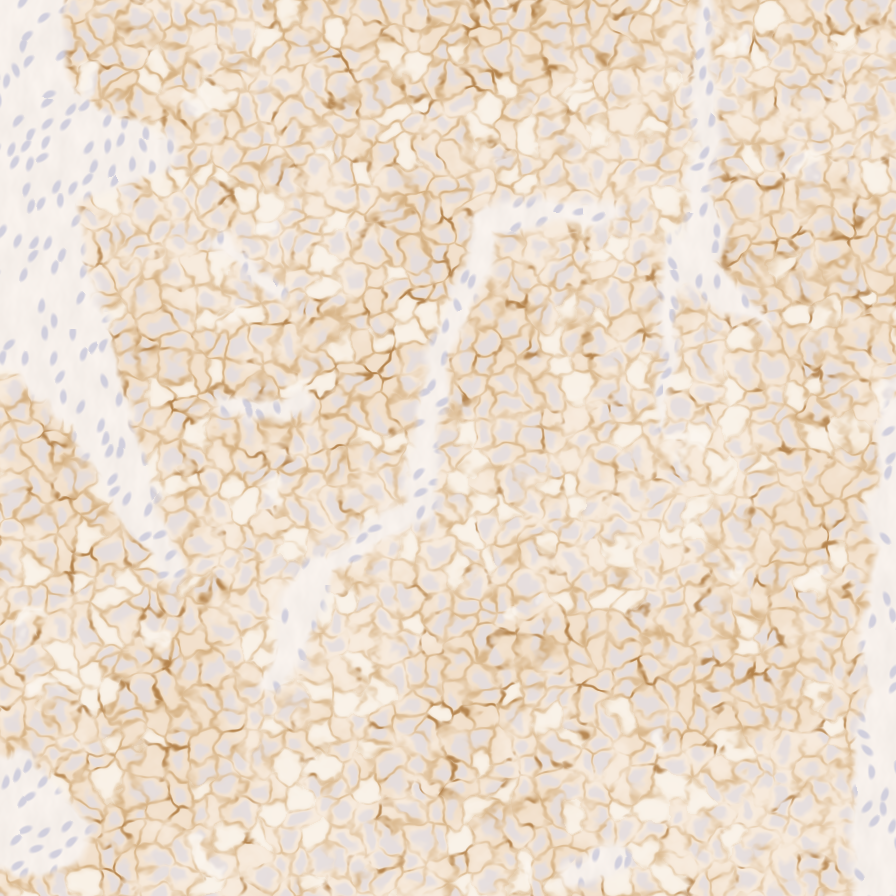
This texture is drawn by a three.js fragment shader. Its source:

```glsl
// Stained tissue: packed cells with patchy brown membranes and lavender nuclei,
// parted by pale connective strands that carry small blue spindle nuclei.
// Cells come from cellular noise, strands from tapered capsules, stain from layered sines.
varying vec2 vUv;

float hash(vec2 p) {
  vec3 q = fract(vec3(p.xyx) * 0.1031);
  q += dot(q, q.yzx + 33.33);
  return fract((q.x + q.y) * q.z);
}

// Layered sines, roughly -1 to 1
float waves(vec2 p) {
  float sum = 0.0, amp = 0.5;
  for (int i = 0; i < 5; i++) {
    p = mat2(0.8, 0.6, -0.6, 0.8) * p * 1.6 + 1.7;
    sum += amp * sin(p.x + 1.6 * sin(p.y));
    amp *= 0.68;
  }
  return sum;
}

// Cellular noise: offset to the nearest centre, gap to the second, cell id
vec4 cells(vec2 p) {
  vec2 base = floor(p), nearest = vec2(0.0);
  float d1 = 9.0, d2 = 9.0, id = 0.0;
  for (int y = -2; y <= 2; y++) {
    for (int x = -2; x <= 2; x++) {
      vec2 c = base + vec2(float(x), float(y));
      vec2 jitter = vec2(hash(c), hash(c + 71.3));
      vec2 r = c + 0.08 + 0.84 * jitter - p;
      float d = length(r);
      if (d < d1) {
        d2 = d1; d1 = d; nearest = r; id = hash(c + 19.7);
      } else d2 = min(d2, d);
    }
  }
  return vec4(nearest, d2 - d1, id);
}

// Distance to a capsule whose radius runs from ra to rb
float strand(vec2 p, vec2 a, vec2 b, float ra, float rb) {
  vec2 ab = b - a;
  float t = clamp(dot(p - a, ab) / dot(ab, ab), 0.0, 1.0);
  return length(p - a - ab * t) - mix(ra, rb, t);
}

float stromaDistance(vec2 p) {
  // Broad left margin and its tapering branch
  float d = strand(p, vec2(-0.03, 1.05), vec2(0.0, 0.68), 0.1, 0.095);
  d = min(d, strand(p, vec2(0.04, 0.83), vec2(0.18, 0.83), 0.08, 0.02));
  d = min(d, strand(p, vec2(0.05, 0.66), vec2(0.185, 0.37), 0.06, 0.012));
  // Long central septum
  d = min(d, strand(p, vec2(0.68, 0.765), vec2(0.55, 0.755), 0.009, 0.016));
  d = min(d, strand(p, vec2(0.55, 0.755), vec2(0.48, 0.56), 0.013, 0.011));
  d = min(d, strand(p, vec2(0.48, 0.56), vec2(0.465, 0.44), 0.013, 0.015));
  d = min(d, strand(p, vec2(0.465, 0.44), vec2(0.35, 0.36), 0.014, 0.01));
  d = min(d, strand(p, vec2(0.35, 0.36), vec2(0.305, 0.24), 0.02, 0.012));
  // Forked septum at the upper right
  d = min(d, strand(p, vec2(0.782, 1.02), vec2(0.785, 0.72), 0.005, 0.017));
  d = min(d, strand(p, vec2(0.77, 0.71), vec2(0.855, 0.63), 0.025, 0.003));
  d = min(d, strand(p, vec2(0.755, 0.7), vec2(0.735, 0.52), 0.01, 0.003));
  // Short slits and the remaining margins
  d = min(d, strand(p, vec2(0.25, 0.735), vec2(0.31, 0.67), 0.008, 0.008));
  d = min(d, strand(p, vec2(0.25, 0.54), vec2(0.33, 0.55), 0.008, 0.008));
  d = min(d, strand(p, vec2(1.02, 0.52), vec2(1.02, -0.02), 0.04, 0.07));
  d = min(d, strand(p, vec2(0.0, 0.1), vec2(0.05, 0.07), 0.06, 0.05));
  return min(d, strand(p, vec2(0.64, 0.03), vec2(0.68, 0.04), 0.014, 0.02));
}

vec3 tumour(vec2 p) {
  vec2 warp = vec2(waves(p * 30.0), waves(p * 30.0 + 8.0));
  vec4 cell = cells(p * 38.0 + 0.35 * warp);
  float radius = length(cell.xy * vec2(1.1, 0.95));
  float region = waves(p * 7.0 + 3.0);
  float patchy = waves(p * 48.0);

  vec3 color = mix(vec3(0.97, 0.92, 0.865), vec3(0.95, 0.88, 0.80), smoothstep(-0.7, 0.8, region + 0.5 * patchy));
  color = mix(color, vec3(0.98, 0.955, 0.92), 0.85 * step(0.86, cell.w));

  float nucleus = (1.0 - smoothstep(0.2, 0.46, radius)) * step(cell.w, 0.72);
  color = mix(color, vec3(0.89, 0.865, 0.875), 0.85 * nucleus);

  // Soft stain beside each border, then the membrane itself
  float stain = clamp(0.52 + 0.4 * patchy + 0.2 * region + 0.12 * (p.y - p.x), 0.06, 1.0);
  float halo = 1.0 - smoothstep(0.0, 0.55, cell.z);
  float membrane = 1.0 - smoothstep(0.02, 0.27, cell.z);
  color = mix(color, vec3(0.94, 0.84, 0.71), 0.6 * halo * stain);
  color = mix(color, vec3(0.82, 0.67, 0.48), 0.85 * membrane * stain);
  float dark = smoothstep(0.45, 1.1, waves(p * 36.0 + 5.0) + 0.25 * region);
  color = mix(color, vec3(0.66, 0.45, 0.22), 0.75 * membrane * dark);

  // Sparse empty gaps
  vec4 gap = cells(p * 15.0 + 0.25 * warp);
  float hole = (1.0 - smoothstep(0.1, 0.28, length(gap.xy))) * step(0.92, gap.w);
  return mix(color, vec3(0.985, 0.965, 0.94), 0.85 * hole);
}

vec3 stroma(vec2 p) {
  vec3 color = vec3(0.965, 0.94, 0.92) + 0.012 * waves(p * vec2(70.0, 35.0));
  vec4 cell = cells(p * 46.0);
  float angle = 0.3 + 0.9 * waves(p * 9.0) + 1.2 * (cell.w - 0.3);
  vec2 q = mat2(cos(angle), sin(angle), -sin(angle), cos(angle)) * cell.xy;
  float spindle = 1.0 - smoothstep(0.22, 0.5, length(q * vec2(2.1, 1.0)));
  return mix(color, vec3(0.77, 0.77, 0.85), 0.75 * spindle * step(cell.w, 0.6));
}

void main() {
  vec2 p = vUv;
  vec2 wobble = 0.008 * vec2(waves(p * 22.0), waves(p * 22.0 + 9.0));
  float inStroma = 1.0 - smoothstep(-0.005, 0.009, stromaDistance(p + wobble));
  gl_FragColor = vec4(mix(tumour(p), stroma(p), inStroma), 1.0);
}
```
